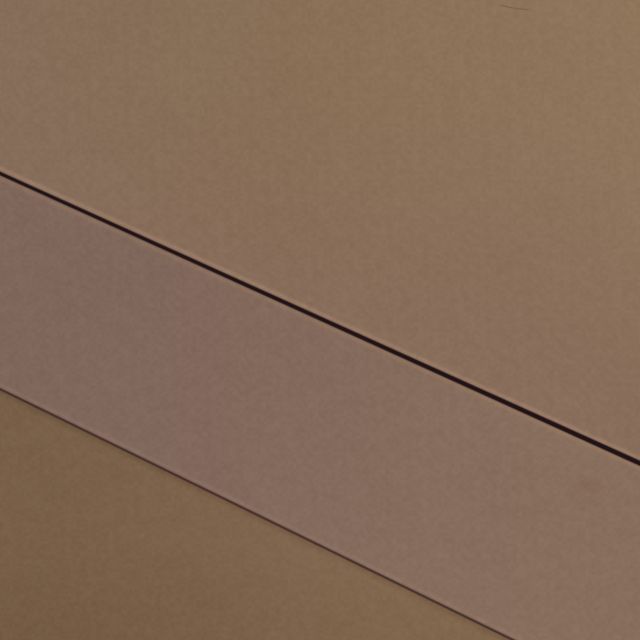
A Shadertoy shader for this texture:

```glsl
#define GROOVE_START 0.729
#define GROOVE_SLOPE -0.453
#define EDGE_START 0.392
#define EDGE_SLOPE -0.489
#define GROOVE_HALF_WIDTH 0.0031
#define EDGE_HALF_WIDTH 0.0017
#define GRAIN_SCALE 230.0
#define GRAIN_STRENGTH 0.034
#define MOTTLE_STRENGTH 0.012
#define GROOVE_COLOR vec3(0.115, 0.065, 0.075)
#define EDGE_COLOR vec3(0.225, 0.155, 0.145)

float hash(vec2 p) {
    return fract(sin(dot(p, vec2(127.1, 311.7))) * 43758.5453);
}

float valueNoise(vec2 p) {
    vec2 cell = floor(p), f = fract(p);
    f = f * f * (3.0 - 2.0 * f);
    return mix(mix(hash(cell), hash(cell + vec2(1, 0)), f.x),
               mix(hash(cell + vec2(0, 1)), hash(cell + vec2(1, 1)), f.x), f.y);
}

float fbm(vec2 p) {
    float sum = 0.0, weight = 0.5;
    for (int i = 0; i < 4; i++) {
        sum += weight * valueNoise(p);
        p = mat2(1.6, 1.2, -1.2, 1.6) * p + 7.3;
        weight *= 0.5;
    }
    return sum;
}

// Signed distance to a slanted line, positive above it
float lineDistance(vec2 p, float start, float slope) {
    return (p.y - start - slope * p.x) * inversesqrt(1.0 + slope * slope);
}

float stroke(float d, float halfWidth, float softness) {
    return 1.0 - smoothstep(halfWidth - softness, halfWidth + softness, abs(d));
}

float glow(float d, float center, float radius) {
    float t = (d - center) / radius;
    return exp(-t * t);
}

// Broad lighting across each of the three panels
vec3 upperPanel(vec2 p) {
    vec3 low = mix(vec3(0.525, 0.425, 0.365), vec3(0.535, 0.430, 0.355), p.x);
    vec3 high = mix(vec3(0.525, 0.430, 0.355), vec3(0.565, 0.465, 0.360), p.x * p.x);
    vec3 color = mix(low, high, smoothstep(0.3, 1.0, p.y));
    float tan1 = exp(-8.0 * dot(p - vec2(0.45, 0.9), p - vec2(0.45, 0.9)));
    return color + tan1 * vec3(0.004, 0.0, -0.016);
}

vec3 middlePanel(vec2 p) {
    return mix(vec3(0.500, 0.402, 0.358), vec3(0.535, 0.432, 0.365), smoothstep(0.0, 1.0, p.x));
}

vec3 lowerPanel(vec2 p) {
    vec3 color = mix(vec3(0.475, 0.375, 0.285), vec3(0.525, 0.420, 0.325), smoothstep(0.05, 0.75, p.x));
    return color - 0.015 * (1.0 - smoothstep(0.0, 0.2, p.y));
}

void mainImage(out vec4 fragColor, in vec2 fragCoord) {
    vec2 p = fragCoord / iResolution.xy;
    float softness = max(0.0019, 1.0 / iResolution.y);
    float groove = lineDistance(p, GROOVE_START, GROOVE_SLOPE);
    float edge = lineDistance(p, EDGE_START, EDGE_SLOPE);

    vec3 color = mix(middlePanel(p), upperPanel(p), smoothstep(-softness, softness, groove));
    color = mix(lowerPanel(p), color, smoothstep(-softness, softness, edge));

    // Mottling and fine surface grain
    color += MOTTLE_STRENGTH * (fbm(p * 9.0) - 0.47);
    float grain = 0.6 * valueNoise(p * GRAIN_SCALE) + 0.4 * valueNoise(p * GRAIN_SCALE * 0.53 + 19.0);
    color += GRAIN_STRENGTH * (grain - 0.5);

    // Faint scratch and smudge
    float along = (p.x - 0.805) / 0.026;
    float scratch = stroke(p.y - 0.987 + 0.004 * along - 0.002 * along * along, 0.0008, softness);
    color -= 0.08 * scratch * (1.0 - smoothstep(0.7, 1.0, abs(along)));
    vec2 smudge = (p - vec2(0.918, 0.242)) / vec2(0.018, 0.011);
    color -= vec3(0.020, 0.023, 0.022) * exp(-dot(smudge, smudge));

    // Rims catching light beside the seams
    color += vec3(0.065, 0.050, 0.045) * glow(groove, 0.0075, 0.0032);
    color += vec3(0.035, 0.028, 0.002) * glow(groove, -0.0075, 0.0030);
    color += vec3(0.030, 0.025, 0.024) * glow(edge, 0.0060, 0.0030);
    color -= 0.035 * glow(edge, -0.003, 0.006);

    // Dark seams, the groove widening to the right
    float halfWidth = GROOVE_HALF_WIDTH * mix(0.85, 1.2, p.x);
    color = mix(color, GROOVE_COLOR, 0.97 * stroke(groove, halfWidth, softness));
    color = mix(color, EDGE_COLOR, 0.88 * stroke(edge, EDGE_HALF_WIDTH, softness));

    fragColor = vec4(clamp(color, 0.0, 1.0), 1.0);
}
```
